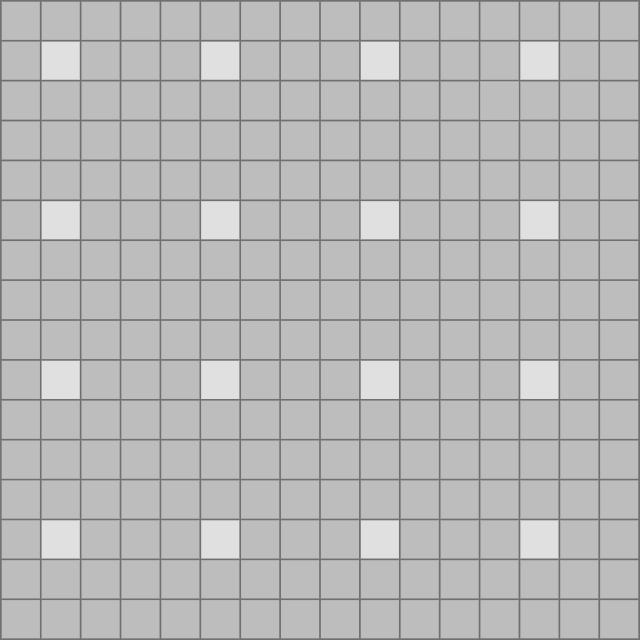
This pattern is drawn by a Shadertoy shader. Its source:

```glsl
// Square grey tile grid with dark seams and a pale tile every fourth row and column.

// Small seam variation from layered sines, roughly -1 to 1
float seamVariation(vec2 id) {
    return 0.6 * sin(dot(id, vec2(12.7, 31.1))) + 0.4 * sin(dot(id, vec2(47.3, 19.9)) + 1.7);
}

// Antialiased coverage of a band of given half width around zero
float band(float dist, float halfWidth, float pixel) {
    return clamp((halfWidth - abs(dist)) / pixel + 0.5, 0.0, 1.0);
}

void mainImage(out vec4 fragColor, in vec2 fragCoord) {
    // Sixteen tiles each way, with the outer seams just inside the canvas
    vec2 grid = (fragCoord / iResolution.xy - 0.5) * 16.042 + 8.0;
    vec2 pixel = 16.042 / iResolution.xy;
    vec2 tile = floor(grid);
    vec2 seam = round(grid);
    vec2 offset = grid - seam;

    // Tile faces
    bool pale = all(equal(mod(tile, 4.0), vec2(1.0, 2.0)));
    vec3 color = vec3(pale ? 0.878 : 0.741);

    // Thin highlight inside the rim of one tile
    if (tile == vec2(12.0, 13.0)) {
        vec2 inset = abs(offset) - 0.027;
        float rim = max(band(inset.x, 0.010, pixel.x), band(inset.y, 0.010, pixel.y));
        color = mix(color, vec3(0.88), rim);
    }

    // Seams, with slight changes of width from one tile edge to the next
    float widthX = 0.021 + 0.0012 * seamVariation(vec2(seam.x, tile.y));
    float widthY = 0.021 + 0.0012 * seamVariation(vec2(tile.x, seam.y) + 40.0);
    float line = max(band(offset.x, widthX, pixel.x), band(offset.y, widthY, pixel.y));
    color = mix(color, vec3(0.44), line);

    fragColor = vec4(color, 1.0);
}
```
